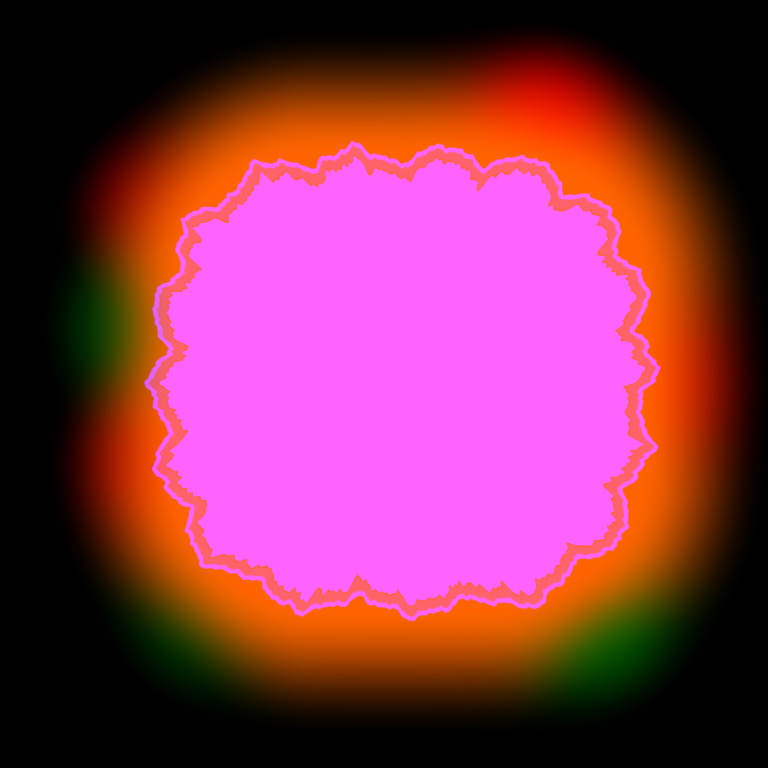
Reproduce this background procedurally as a three.js fragment shader.

```glsl
// A jagged pink blob with a coral rim, set in a soft orange glow on black.
varying vec2 vUv;

// Blob outline
const vec2 BLOB_CENTER = vec2(0.521, 0.501);
const float BLOB_RADIUS = 0.3255;
const float TOOTH_COUNT = 17.0;
const float TOOTH_HEIGHT = 0.0135;
const float EDGE_SOFTNESS = 0.0012;

// Rim bands, as depths inside the outline
const float RIM_START = 0.0060;
const float RIM_END = 0.0190;
const float SEAM_WIDTH = 0.0016;
const float RIM_BLUE = 0.41;

// Glow
const vec2 GLOW_CENTER = vec2(0.534, 0.503);
const vec2 GLOW_HALF_SIZE = vec2(0.371, 0.368);
const float GLOW_CORNER = 0.247;
const float GLOW_OUTER = 0.095;
const float GLOW_INNER = 0.075;
const float TINT_SHIFT = 0.05;
const float SPOT_SIZE = 0.1;
const vec2 ORANGE = vec2(1.0, 0.39);

// Triangle wave from -1 to 1
float triangleWave(float phase) {
  return asin(clamp(cos(phase), -1.0, 1.0)) * 0.63662;
}

float outlineRadius(float a) {
  // Squarish base
  float radius = BLOB_RADIUS + 0.0124 * cos(2.0 * a) - 0.016 * cos(4.0 * a);
  radius += 0.004 * cos(a - 0.785);
  // Unevenly spaced teeth
  float warped = a + 0.056 - 0.122 * cos(a + 0.175) - 0.075 * cos(2.0 * a - 4.817);
  radius += TOOTH_HEIGHT * triangleWave(TOOTH_COUNT * warped);
  // Layered fine roughness
  float height = 0.0032;
  float frequency = 41.0;
  for (int i = 0; i < 4; i++) {
    radius += height * sin(frequency * a + 1.7 * sin(3.0 * a + float(i)));
    frequency = floor(frequency * 1.8);
    height *= 0.55;
  }
  return radius;
}

// Positive inside the blob
float blobField(vec2 p) {
  vec2 q = p - BLOB_CENTER;
  return outlineRadius(atan(q.y, q.x + 1e-6)) - length(q);
}

// Field divided by its slope, so the bands keep an even width
float blobDepth(vec2 p) {
  vec2 h = vec2(0.006, 0.0);
  vec2 slope = vec2(blobField(p + h.xy) - blobField(p - h.xy),
                    blobField(p + h.yx) - blobField(p - h.yx)) / (2.0 * h.x);
  return blobField(p) / max(length(slope), 1.0);
}

float roundedBox(vec2 p, vec2 halfSize, float corner) {
  vec2 q = abs(p) - halfSize + corner;
  return length(max(q, 0.0)) + min(max(q.x, q.y), 0.0) - corner;
}

float spot(vec2 p, vec2 center) {
  vec2 q = (p - center) / SPOT_SIZE;
  return exp(-dot(q, q));
}

// Positive leans green, negative leans red
float glowTint(vec2 p) {
  float green = 0.75 * spot(p, vec2(0.12, 0.57))
              + 0.60 * spot(p, vec2(0.22, 0.14))
              + 1.00 * spot(p, vec2(0.80, 0.15));
  float red = 0.85 * spot(p, vec2(0.72, 0.88))
            + 0.45 * spot(p, vec2(0.92, 0.50))
            + 0.45 * spot(p, vec2(0.14, 0.41))
            + 0.50 * spot(p, vec2(0.13, 0.76));
  return green - red;
}

vec2 glowColor(vec2 p) {
  float d = roundedBox(p - GLOW_CENTER, GLOW_HALF_SIZE, GLOW_CORNER);
  vec2 edge = d + TINT_SHIFT * glowTint(p) * vec2(1.0, -1.0);
  return ORANGE * (1.0 - smoothstep(-GLOW_INNER, GLOW_OUTER, edge));
}

float inside(float depth, float threshold) {
  return smoothstep(-EDGE_SOFTNESS, EDGE_SOFTNESS, depth - threshold);
}

void main() {
  float depth = blobDepth(vUv);
  float blob = inside(depth, 0.0);
  float rim = inside(depth, RIM_START) - inside(depth, RIM_END);
  float seam = inside(depth, RIM_END - SEAM_WIDTH) - inside(depth, RIM_END);

  // The glow carries red and green; the blob adds the blue
  vec2 warm = glowColor(vUv);
  float core = inside(depth, RIM_END);
  warm = mix(warm, ORANGE, max(core, 0.45 * blob));
  float blue = blob * mix(1.0, RIM_BLUE, rim) * (1.0 - 0.6 * seam);
  gl_FragColor = vec4(warm, blue, 1.0);
}
```
